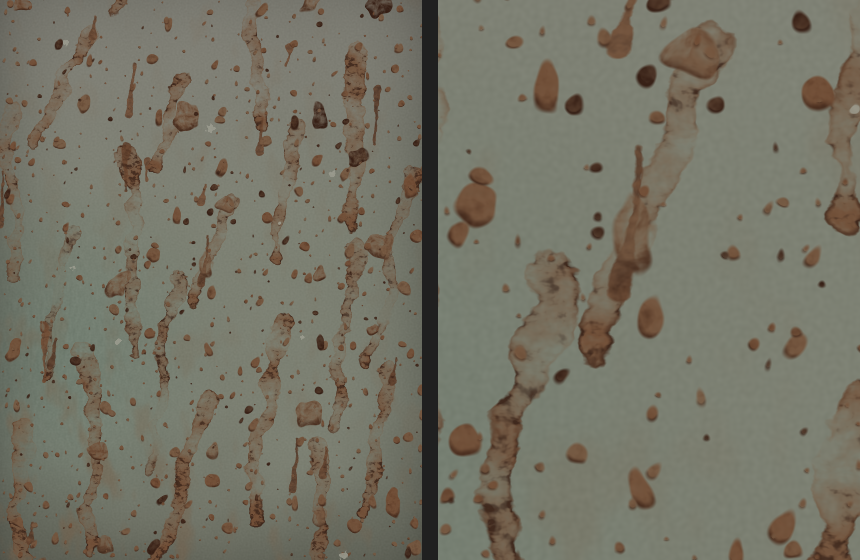
Left, the full canvas; right, a detail of the centre.
Reproduce this texture procedurally as a Shadertoy shader.

```glsl
// Weathered grey-green paint splashed with rust: drops, specks, smeared blotches
// and broken translucent runs. Drops sit in jittered grid cells, runs are
// wandering capsules, and gradient noise frays edges and washes out pigment.
const vec3 PAINT_TOP = vec3(0.505, 0.503, 0.465);
const vec3 PAINT_MID = vec3(0.490, 0.505, 0.452);
const vec3 PAINT_LOW = vec3(0.405, 0.415, 0.368);
const vec3 TEAL      = vec3(0.435, 0.495, 0.445);
const vec3 STAIN     = vec3(0.470, 0.375, 0.285);
const vec3 RUST      = vec3(0.440, 0.295, 0.200);
const vec3 DARK_RUST = vec3(0.215, 0.125, 0.085);
const vec3 CHIP      = vec3(0.620, 0.620, 0.570);
const float SOFT      = 0.0012;  // half width of a smoothed edge
const float GRAIN     = 0.022;   // strength of the fine surface grain
const float RUN_WIDTH = 0.0120;  // half width of a long run
const float WIDE      = 0.755;   // canvas width in canvas heights
const int RUNS = 19, STREAKS = 16, CHIPS = 8;

vec4 hash4(vec2 p) {
    vec4 q = fract(p.xyxy * vec4(0.1031, 0.1030, 0.0973, 0.1099));
    q += dot(q, q.wzxy + 33.33);
    return fract((q.xxyz + q.yzzw) * q.zywx);
}
float corner(vec2 cell, vec2 offset) {
    return dot(hash4(cell).xy * 2.0 - 1.0, offset);
}
float gradientNoise(vec2 p) {
    vec2 i = floor(p), f = p - i, e = vec2(1.0, 0.0);
    vec2 u = f * f * f * (f * (f * 6.0 - 15.0) + 10.0);
    return mix(mix(corner(i, f), corner(i + e, f - e), u.x),
               mix(corner(i + e.yx, f - e.yx), corner(i + 1.0, f - 1.0), u.x), u.y);
}
float fbm(vec2 p) {
    return gradientNoise(p) + 0.5 * gradientNoise(p * 2.1 + 7.3) + 0.25 * gradientNoise(p * 4.3 + 15.1);
}

// Paint ground: vertical fade, teal patch, corner shade, faint smears
vec3 ground(vec2 p, vec2 uv) {
    float cloud = fbm(p * 4.0);
    vec3 col = mix(PAINT_MID, PAINT_TOP, smoothstep(0.5, 1.0, uv.y));
    col = mix(PAINT_LOW, col, smoothstep(-0.1, 0.3, uv.y + 0.12 * cloud));
    float teal = smoothstep(0.45, 0.0, length((uv - vec2(0.15, 0.36)) * vec2(1.0, 1.2)));
    col = mix(col, TEAL, 0.75 * teal);
    vec2 rim = abs(uv - 0.5) * 2.0;
    col *= 1.0 - 0.16 * pow(rim.x, 6.0) - 0.08 * pow(rim.y, 8.0);
    float smear = smoothstep(0.05, 0.5, fbm(p * vec2(17.0, 9.0) + 3.0));
    col = mix(col, STAIN, smear * mix(0.5, 0.12, smoothstep(0.1, 0.7, uv.x * 0.5 + uv.y)));
    return col + 0.012 * cloud + 0.03 * teal * gradientNoise(p * vec2(170.0, 60.0));
}

// One grid of tilted drops with a dark lower rim
void addDrops(inout vec3 col, vec2 p, float cell, float radius, float share, float opacity, float seed) {
    vec2 home = floor(p / cell);
    float rough = gradientNoise(p * 0.8 / radius + seed) * mix(0.2, 0.8, smoothstep(0.004, 0.024, radius));
    float pigment = fbm(p * 95.0 + seed);
    for (int k = 0; k < 9; k++) {
        vec2 id = home + vec2(k % 3 - 1, k / 3 - 1);
        vec4 place = hash4(id + seed * 17.0), look = hash4(id + seed * 29.0 + 91.0);
        if (place.z > share) continue;
        float r = radius * mix(0.42, 1.0, look.x * look.x), tilt = mix(-0.25, 0.8, look.y);
        vec2 q = p - (id + 0.15 + 0.7 * place.xy) * cell;
        q = vec2(q.x * cos(tilt) - q.y * sin(tilt), q.x * sin(tilt) + q.y * cos(tilt)) / r;
        q.y /= mix(0.85, 2.1, look.z * look.z);
        q.x *= 1.0 + 0.15 * q.y;
        float d = length(q) - 1.0 + rough;
        float lowerRim = smoothstep(0.1, 0.8, -q.y) * smoothstep(-0.5, -0.1, d);
        float dark = 0.8 * step(0.85, look.w) + 0.6 * lowerRim + 0.45 * pigment;
        vec3 tone = mix(mix(RUST, STAIN, 0.7 * place.w), DARK_RUST, clamp(dark, 0.0, 1.0));
        float alpha = opacity + (1.0 - opacity) * (2.0 * pigment + lowerRim);
        col = mix(col, tone, smoothstep(SOFT, -SOFT, d * r) * clamp(alpha, 0.1, 1.0));
    }
}

// Wandering downward run: x is signed distance, y is progress from top to tip
vec2 runShape(vec2 p, vec2 top, float len, float lean, float width, float wander, float seed) {
    float t = clamp((top.y - p.y) / len, 0.0, 1.0), y = top.y - len * t;
    float sway = gradientNoise(vec2(seed * 7.7, y * 9.0)) + 0.4 * gradientNoise(vec2(seed * 5.3, y * 27.0));
    float swell = 1.0 + 0.9 * gradientNoise(vec2(seed * 3.1 + 40.0, y * 24.0));
    return vec2(length(p - vec2(top.x + lean * t + wander * sway, y)) - width * swell, t);
}

void addRuns(inout vec3 col, vec2 p) {
    float mottle = fbm(p * 42.0), crust = fbm(p * vec2(90.0, 130.0));
    for (int i = 0; i < RUNS; i++) {
        float n = float(i);
        vec4 h = hash4(vec2(n, 5.0));
        vec2 top = vec2(WIDE * (n + h.x) / float(RUNS), 1.08 - 0.92 * fract(n * 0.618 + 0.3));
        float head = mix(1.0, 1.9, h.y) - 1.0;
        vec2 s = runShape(p, top, mix(0.07, 0.36, h.y), mix(-0.09, 0.02, h.z), RUN_WIDTH * mix(0.6, 1.1, h.w), 0.035, n);
        float bulge = 0.009 * head * smoothstep(0.3, 0.0, s.y);
        float d = s.x - bulge + 0.007 * mottle + 0.003 * crust;
        float rim = smoothstep(-0.0045, -0.0005, d), tip = smoothstep(0.85, 1.0, s.y);
        float wash = fbm(p * vec2(13.0, 16.0) + n * 4.7);
        float alpha = mix(0.15, 0.7, h.w) + 1.1 * wash + 0.35 * crust + 0.2 * rim + 0.4 * tip;
        float dark = 0.3 * rim * smoothstep(-0.2, 0.3, wash) + 0.5 * tip * rim + 0.8 * smoothstep(0.1, 0.6, crust + 0.6 * wash);
        vec3 tone = mix(mix(STAIN, RUST, clamp(0.35 + 0.4 * tip + wash, 0.0, 1.0)), DARK_RUST, min(dark, 0.9));
        col = mix(col, tone, smoothstep(SOFT, -SOFT, d) * clamp(alpha, 0.09, 0.95));
    }
    // Short thin streaks that swell toward one end
    for (int i = 0; i < STREAKS; i++) {
        vec4 h = hash4(vec2(float(i), 63.0));
        vec2 top = vec2(WIDE * fract(float(i) * 0.618 + 0.1 * h.x), 0.05 + 0.95 * h.y);
        vec2 s = runShape(p, top, mix(0.03, 0.10, h.z), -0.012 * h.w, 0.0022, 0.008, h.x * 9.0);
        float d = s.x - 0.005 * smoothstep(0.45, 1.0, h.w > 0.4 ? s.y : 1.0 - s.y) + 0.002 * crust;
        vec3 tone = mix(RUST, DARK_RUST, clamp(0.5 * h.x + 0.6 * crust, 0.0, 1.0));
        col = mix(col, tone, 0.85 * smoothstep(SOFT, -SOFT, d));
    }
}

void mainImage(out vec4 fragColor, in vec2 fragCoord) {
    vec2 p = fragCoord / iResolution.y;
    vec3 col = ground(p, fragCoord / iResolution.xy);
    vec2 bend = vec2(gradientNoise(p * 40.0), gradientNoise(p * 40.0 + 50.0)), warped = p + 0.005 * bend;
    addRuns(col, warped);
    addDrops(col, p + 0.013 * bend, 0.150, 0.0250, 0.55, 0.70, 1.0);
    addDrops(col, warped, 0.085, 0.0135, 0.70, 0.95, 2.0);
    addDrops(col, warped, 0.045, 0.0068, 0.62, 0.95, 3.0);
    addDrops(col, p, 0.022, 0.0029, 0.36, 0.90, 4.0);
    // Pale flakes of bare paint
    for (int i = 0; i < CHIPS; i++) {
        vec4 h = hash4(vec2(float(i), 140.0));
        float d = length(p - h.xy * vec2(WIDE, 1.0)) - mix(0.003, 0.007, h.z) + 0.008 * gradientNoise(p * 190.0);
        col = mix(col, CHIP, 0.8 * smoothstep(SOFT, -SOFT, d));
    }
    fragColor = vec4(col + GRAIN * gradientNoise(p * 260.0), 1.0);
}
```
